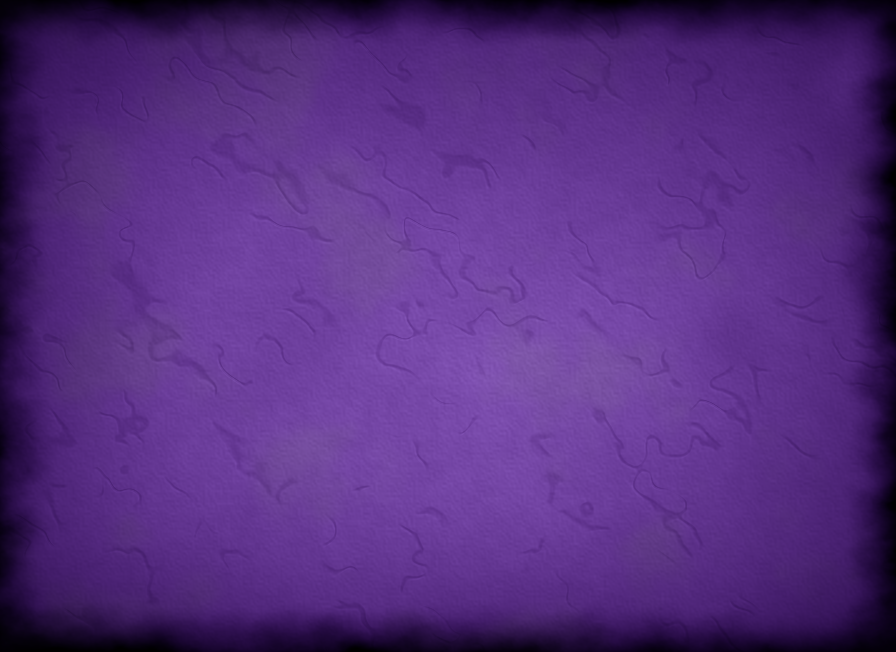
This texture is drawn by a Shadertoy shader. Its source:

```glsl
// Draws purple creased leather with a ragged, nearly black burnt border.

float hash(vec2 cell) {
    vec3 h = fract(cell.xyx * vec3(0.1031, 0.1030, 0.0973));
    h += dot(h, h.yzx + 33.33);
    return fract((h.x + h.y) * h.z);
}

float valueNoise(vec2 p) {
    vec2 cell = floor(p), f = fract(p);
    f = f * f * (3.0 - 2.0 * f);
    float low = mix(hash(cell), hash(cell + vec2(1, 0)), f.x);
    float high = mix(hash(cell + vec2(0, 1)), hash(cell + vec2(1, 1)), f.x);
    return mix(low, high, f.y);
}

float fbm(vec2 p, int octaves) {
    float sum = 0.0, weight = 0.5, total = 0.0;
    mat2 turn = mat2(1.6, 1.2, -1.2, 1.6);
    for (int i = 0; i < octaves; i++) {
        sum += weight * valueNoise(p);
        total += weight;
        weight *= 0.5;
        p = turn * p + 17.3;
    }
    return sum / total;
}

// Broken hairlines that run from upper left to lower right.
float creases(vec2 p) {
    vec2 slanted = vec2(dot(p, vec2(0.8, -0.6)), dot(p, vec2(0.6, 0.8)));
    vec2 warp = vec2(fbm(p * 22.0, 2), fbm(p * 22.0 + 40.0, 2)) - 0.5;
    vec2 stretched = slanted * vec2(12.0, 30.0) + warp * 1.6;
    float line = 1.0 - smoothstep(0.01, 0.085, abs(valueNoise(stretched + 60.0) - 0.5));
    float gaps = smoothstep(0.46, 0.64, valueNoise(slanted * vec2(15.0, 24.0) + 90.0));
    return line * gaps;
}

// Oval falloff, brightest a little below the middle.
float broadLight(vec2 uv) {
    vec2 center = vec2(0.5, 0.40);
    vec2 reach = vec2(0.5, uv.y > center.y ? 0.60 : 0.40);
    vec2 q = pow(abs(uv - center) / reach, vec2(3.0));
    float radius = pow(q.x + q.y, 1.0 / 3.0);
    return 1.06 - 0.37 * pow(radius, 2.5);
}

// Black border whose reach is torn by noise.
float burntEdge(vec2 p, float aspect) {
    vec2 inset = min(p, vec2(aspect, 1.0) - p);
    float tear = fbm(p * vec2(16.0, 22.0) + 5.0, 5) - 0.5;
    float soft = fbm(p * 6.0 + 31.0, 3) - 0.5;
    inset += vec2(0.055, 0.035) * tear + 0.03 * soft;
    float side = smoothstep(-0.012, 0.085, inset.x);
    float flat_ = smoothstep(-0.010, 0.075, inset.y);
    return sqrt(side * flat_);
}

float softSpot(vec2 uv, vec2 center, vec2 size) {
    vec2 q = (uv - center) / size;
    return exp(-dot(q, q));
}

vec3 purpleRamp(float light) {
    return vec3(0.43, 0.25, 0.62) * pow(vec3(max(light, 0.0)), vec3(1.25, 2.0, 1.0));
}

void mainImage(out vec4 fragColor, in vec2 fragCoord) {
    vec2 uv = fragCoord / iResolution.xy;
    vec2 p = fragCoord / iResolution.y;
    float aspect = iResolution.x / iResolution.y;

    // Overall light, cloudy stains and local spots
    float light = broadLight(uv);
    light *= 1.0 + 0.14 * (fbm(p * 4.0 + 8.0, 4) - 0.5);
    light -= 0.07 * softSpot(uv, vec2(0.82, 0.48), vec2(0.035, 0.05));
    light -= 0.03 * softSpot(uv, vec2(0.53, 0.53), vec2(0.06, 0.05));
    light += 0.14 * softSpot(uv, vec2(0.96, 0.88), vec2(0.04, 0.06));

    // Creases with a lit lip, then fine grain
    float lip = creases(p + vec2(0.002, 0.003));
    light *= 1.0 - 0.11 * creases(p) + 0.04 * lip;
    float grain = valueNoise(p * 260.0) - valueNoise(p * 260.0 + vec2(0.5, 0.7));
    light *= 1.0 + 0.05 * grain + 0.05 * (fbm(p * 60.0, 3) - 0.5);

    light *= burntEdge(p, aspect);
    vec3 color = purpleRamp(light);

    // Faint grey dust, mostly in the outer areas
    float dust = smoothstep(0.5, 0.8, fbm(p * 7.0 + 70.0, 4));
    color = mix(color, vec3(dot(color, vec3(0.4, 0.4, 0.3))), 0.15 * dust);
    fragColor = vec4(color, 1.0);
}
```
